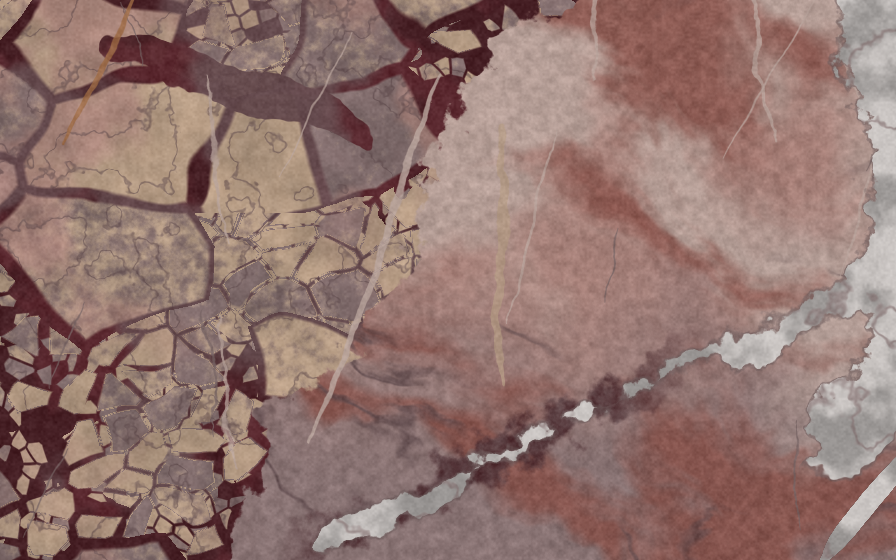
A WebGL 1 fragment shader for this texture:

```glsl
precision highp float;
// Breccia marble: angular clasts in maroon mortar on the left, a clouded rose slab
// on the right, cut by pale seams. Clasts are nested Voronoi cells, clouds are
// warped fractal noise, veins are wobbling tapered segments.
uniform vec2 u_resolution;

const vec3 WHITE  = vec3(0.79, 0.77, 0.76);
const vec3 PALE   = vec3(0.72, 0.64, 0.61);
const vec3 CREAM  = vec3(0.70, 0.60, 0.51);
const vec3 ROSE   = vec3(0.65, 0.50, 0.47);
const vec3 TAUPE  = vec3(0.51, 0.43, 0.43);
const vec3 RUST   = vec3(0.52, 0.31, 0.28);
const vec3 UMBER  = vec3(0.36, 0.28, 0.29);
const vec3 MAROON = vec3(0.27, 0.12, 0.14);
const vec3 OCHRE  = vec3(0.62, 0.42, 0.27);
const vec2 BIG = vec2(4.0, 5.5);
const vec2 SMALL = vec2(12.0, 17.0);
const float CHIPS = 34.0;
const float SEAM_SLOPE = 0.47;
const float GRAIN = 0.09;
const int HAIRLINES = 16;

float hash(vec2 p) { return fract(sin(dot(p, vec2(127.1, 311.7))) * 43758.5453); }
vec2 hash2(vec2 p) { return vec2(hash(p), hash(p + 17.3)); }
float fade(float lo, float hi, float x) { return 1.0 - smoothstep(lo, hi, x); }
mat2 turn(float a) { return mat2(cos(a), sin(a), -sin(a), cos(a)); }

float noise(vec2 p) {
  vec2 i = floor(p), f = fract(p);
  f = f * f * (3.0 - 2.0 * f);
  return mix(mix(hash(i), hash(i + vec2(1, 0)), f.x),
             mix(hash(i + vec2(0, 1)), hash(i + vec2(1, 1)), f.x), f.y);
}

float fbm(vec2 p) {
  float sum = 0.0, amp = 0.516;
  for (int i = 0; i < 5; i++) {
    sum += amp * noise(p);
    p = turn(0.6) * p * 2.03 + 7.1;
    amp *= 0.5;
  }
  return sum;
}

// Thin line where the noise crosses its middle value
float crack(vec2 p, float w) { return fade(0.0, w, abs(fbm(p) - 0.5)); }

// Voronoi: x = distance to the cell border, y = random value of the cell
vec2 cells(vec2 p) {
  vec2 base = floor(p), f = fract(p), near = vec2(0.0), id = base;
  float best = 8.0, edge = 8.0;
  for (int j = -1; j <= 1; j++) for (int i = -1; i <= 1; i++) {
    vec2 o = vec2(i, j), r = o + hash2(base + o) - f;
    if (dot(r, r) < best) { best = dot(r, r); near = r; id = base + o; }
  }
  for (int j = -2; j <= 2; j++) for (int i = -2; i <= 2; i++) {
    vec2 o = vec2(i, j), r = o + hash2(base + o) - f, gap = r - near;
    if (dot(gap, gap) > 0.00001) edge = min(edge, dot(0.5 * (near + r), normalize(gap)));
  }
  return vec2(edge, hash(id + 3.7));
}

// Segment of half-width w, thinner towards its ends
float vein(vec2 p, vec2 a, vec2 b, float w) {
  vec2 ab = b - a;
  float t = clamp(dot(p - a, ab) / dot(ab, ab), 0.0, 1.0);
  float soft = max(0.0015, 0.8 / u_resolution.y);
  w *= 1.0 - 0.6 * pow(abs(2.0 * t - 1.0), 3.0);
  return fade(w - soft, w + soft, length(p - a - ab * t));
}

vec3 breccia(vec2 p, float grain) {
  vec2 q = turn(-0.25) * p + 0.025 * vec2(noise(p * 14.0), noise(p * 14.0 + 31.0));
  vec2 big = cells(q * BIG), small = cells(q * SMALL), chip = cells(q * CHIPS);
  float mud = smoothstep(0.3, 0.7, fbm(p * 4.0 + 2.0));
  float whole = step(big.y, 0.3 + 0.3 * smoothstep(0.5, 0.8, p.y));
  float bigMask = smoothstep(0.0, 0.04, big.x - 0.02 - 0.07 * mud);
  float smallMask = smoothstep(0.0, 0.07, small.x - 0.01 - 0.09 * mud) * step(0.12 + 0.3 * mud, small.y);
  float chipMask = smoothstep(0.02, 0.14, chip.x) * step(0.35 + 0.35 * mud, chip.y);
  float stone = mix(max(smallMask, chipMask), bigMask, whole);
  float id = fract(7.3 * mix(mix(chip.y, small.y, smallMask), big.y, whole));

  vec3 rock = mix(TAUPE, CREAM, smoothstep(0.1, 0.65, id + 0.7 * (grain - 0.5)));
  rock = mix(rock, ROSE, smoothstep(0.45, 0.65, fbm(p * 5.0 + 40.0)) * (0.3 + 0.5 * whole));
  rock = mix(rock * (0.82 + 0.32 * fbm(p * 18.0)), UMBER, 0.5 * crack(p * 11.0, 0.025));
  vec3 mortar = mix(MAROON, MAROON * 1.3, smoothstep(0.45, 0.65, fbm(p * 9.0)));
  mortar = mix(mortar, UMBER * 1.15, 0.8 * fade(0.15, 0.55, mud));
  float band = vein(p + 0.06 * (fbm(p * 7.0) - 0.5), vec2(0.2, 0.93), vec2(0.66, 0.75), 0.035);
  return mix(mortar, rock, stone * (1.0 - 0.95 * band));
}

vec3 slab(vec2 p, float grain) {
  vec2 q = p + 0.25 * (vec2(fbm(p * 3.0), fbm(p * 3.0 + 9.0)) - 0.5);
  vec2 s = turn(0.4) * q * vec2(2.5, 6.0);
  float height = p.y + 0.5 * (fbm(q * 3.0 + 50.0) - 0.5);
  vec3 col = mix(TAUPE * 1.05, ROSE, smoothstep(0.1, 0.6, height));
  col = mix(col, PALE, 0.85 * smoothstep(0.42, 0.66, fbm(q * 2.6 + 4.0) + 0.2 * (p.y - 0.5)));
  col = mix(col, RUST, 0.85 * smoothstep(0.48, 0.68, fbm(s + 12.0)));
  float patches = smoothstep(0.47, 0.62, fbm(q * 3.5 + 20.0));
  col = mix(col, UMBER, 0.75 * patches * crack(s * 1.6 + 5.0, 0.06));
  return col * (0.93 + 0.14 * grain);
}

void main() {
  vec2 p = gl_FragCoord.xy / u_resolution.y;
  float grain = fbm(p * 70.0), rough = fbm(p * 8.0) - 0.5, fine = fbm(p * 25.0) - 0.5;
  float border = p.x - 0.37 - 0.6 * p.y + 0.25 * rough + 0.1 * fine;
  vec3 col = mix(breccia(p, grain), slab(p, grain), smoothstep(-0.006, 0.006, border));

  // Scattered steep hairlines, grey or pale
  vec2 wob = p + 0.05 * rough + 0.015 * fine;
  for (int i = 0; i < HAIRLINES; i++) {
    vec2 k = vec2(i, 5), v = hash2(k + 60.0), a = hash2(k) * vec2(1.6, 0.9);
    float angle = 1.0 + 0.9 * v.x;
    vec2 b = a + (0.12 + 0.25 * v.y) * vec2(cos(angle), sin(angle));
    float line = vein(wob, a, b, 0.0015 + 0.0035 * v.x * v.y);
    col = mix(col, mix(TAUPE * 0.9, PALE, step(0.45, v.y)), 0.75 * line);
  }
  // Long pale, cream and ochre veins
  col = mix(col, PALE, 0.85 * vein(wob, vec2(0.56, 0.22), vec2(0.79, 0.87), 0.006));
  col = mix(col, CREAM, 0.75 * vein(wob, vec2(0.885, 0.3), vec2(0.9, 0.78), 0.009));
  col = mix(col, OCHRE, 0.8 * vein(wob, vec2(0.12, 0.75), vec2(0.25, 1.02), 0.005));

  // Rising white seam in a dark sheath, crust and spur at the right
  float off = p.y - 0.02 - SEAM_SLOPE * (p.x - 0.56) + 0.09 * rough;
  float sheath = fade(0.015, 0.05, abs(off - 0.01) + 0.12 * fine);
  sheath *= smoothstep(0.48, 0.6, p.x) * fade(1.05, 1.3, p.x);
  col = mix(col, mix(MAROON, UMBER, grain), 0.9 * sheath);
  float width = 0.005 + 0.03 * smoothstep(1.1, 1.45, p.x) + 0.022 * fade(0.75, 0.98, p.x);
  float seam = width - abs(off) + 0.06 * fine - 0.3 * fade(0.48, 0.58, p.x);
  float crust = p.x - 1.53 + 0.07 * fade(0.2, 0.45, p.y) + 0.15 * rough + 0.08 * fine;
  crust = min(crust, p.y - 0.19 + 0.2 * rough);
  float spur = 0.02 * vein(wob, vec2(1.47, 0.0), vec2(1.63, 0.2), 0.018) - 0.01;
  float white = max(max(seam, crust), spur);
  vec3 calcite = mix(WHITE * 0.76, WHITE, smoothstep(0.36, 0.56, fbm(p * 9.0 + 80.0)));
  calcite = mix(calcite, TAUPE, 0.6 * crack(p * 7.0 + 33.0, 0.03));
  col = mix(col, TAUPE * 0.85, 0.6 * smoothstep(-0.009, -0.002, white));
  col = mix(col, calcite, smoothstep(-0.002, 0.003, white));

  col += GRAIN * (grain - 0.5) + 0.05 * (noise(p * 240.0) - 0.5);
  gl_FragColor = vec4(col, 1.0);
}
```
